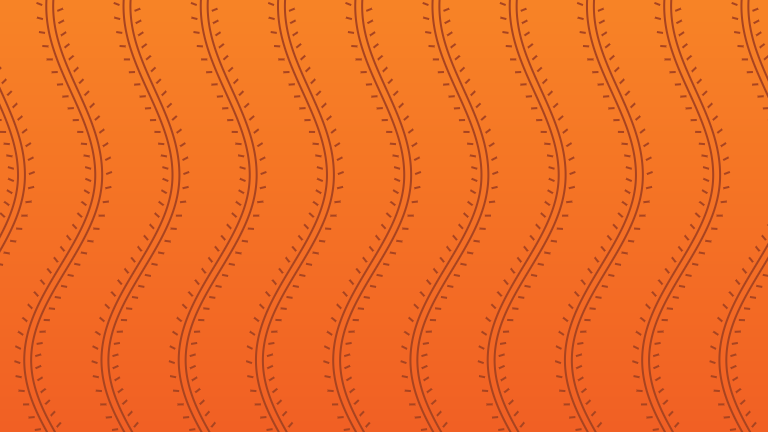
This pattern is drawn by a Shadertoy shader. Its source:

```glsl
// Double wavy stems over a vertical orange gradient, fringed with slanted ticks.
// Each stem joins two cosine arcs at its right-hand bend; ticks are spaced by arc
// length, staggered on the two sides. Lengths are fractions of the canvas height.
#define COLUMN_STEP 0.1788
#define BEND vec2(0.2285, 0.4055)
#define UPPER_ARC vec2(0.0567, 0.3912)
#define LOWER_ARC vec2(0.0822, 0.4282)
#define RAIL_OFFSET 0.0080
#define LINE_WIDTH 0.0047
#define TICK_STEP 0.0306
#define TICK_OFFSET 0.0240
#define TICK_LENGTH 0.0142
#define TICK_TILT 0.35
#define INK_COLOR vec3(0.66, 0.265, 0.125)

const float PI = 3.14159265;

// Amplitude and angular frequency of the arc above or below the bend
vec2 arcAt(float t) {
    vec2 arc = t < 0.0 ? UPPER_ARC : LOWER_ARC;
    return vec2(arc.x, PI / arc.y);
}

// Sideways position and slope of the stem, t measured downward from the bend
float stemX(float t) {
    vec2 a = arcAt(t);
    return a.x * (cos(a.y * t) - 1.0);
}

float stemSlope(float t) {
    vec2 a = arcAt(t);
    return -a.x * a.y * sin(a.y * t);
}

// Second-order series between depth and arc length
float depthToLength(float t) {
    vec2 a = arcAt(t);
    float k = a.x * a.x * a.y * a.y;
    return t * (1.0 + k / 4.0) - k / (8.0 * a.y) * sin(2.0 * a.y * t);
}

float lengthToDepth(float s) {
    vec2 a = arcAt(s);
    float k = a.x * a.x * a.y * a.y;
    float t = s / (1.0 + k / 4.0);
    return t + k / (8.0 * a.y) * sin(2.0 * a.y * t);
}

// Signed distance to the nearest tick on one side of the stem
float tickDistance(vec2 p, float side, float s) {
    float phase = side > 0.0 ? -0.15 : 0.4;
    float nearest = round(s / TICK_STEP - phase);
    float d = 1.0;
    for (int i = -1; i <= 1; i++) {
        float t = lengthToDepth((nearest + float(i) + phase) * TICK_STEP);
        vec2 tangent = normalize(vec2(stemSlope(t), 1.0));
        vec2 outward = side * vec2(tangent.y, -tangent.x);
        vec2 along = outward * cos(TICK_TILT) - tangent * sin(TICK_TILT);
        vec2 q = p - vec2(stemX(t), t) - outward * TICK_OFFSET;
        vec2 local = abs(vec2(dot(q, along), dot(q, vec2(-along.y, along.x))));
        vec2 edge = local - 0.5 * vec2(TICK_LENGTH, LINE_WIDTH);
        d = min(d, length(max(edge, 0.0)) + min(max(edge.x, edge.y), 0.0));
    }
    return d;
}

void mainImage(out vec4 fragColor, in vec2 fragCoord) {
    float pixel = 1.0 / iResolution.y;
    vec2 uv = fragCoord * pixel;
    float t = 1.0 - uv.y - BEND.y;

    // Offset from the nearest stem
    float x = uv.x - BEND.x - stemX(t);
    x -= COLUMN_STEP * round(x / COLUMN_STEP);
    vec2 p = vec2(x + stemX(t), t);

    // Twin rails, with the sideways offset turned into true distance
    float slope = stemSlope(t);
    float stretch = sqrt(1.0 + slope * slope);
    float rails = abs(abs(x) / stretch - RAIL_OFFSET) - 0.5 * LINE_WIDTH;

    // Ticks near the foot of the perpendicular
    float s = depthToLength(t) + x * slope / stretch;
    float ticks = tickDistance(p, x < 0.0 ? -1.0 : 1.0, s);

    float ink = clamp(0.5 - min(rails, ticks) / pixel, 0.0, 1.0);
    vec3 ground = mix(vec3(0.945, 0.375, 0.14), vec3(0.97, 0.515, 0.15), uv.y);
    fragColor = vec4(mix(ground, INK_COLOR, ink), 1.0);
}
```
